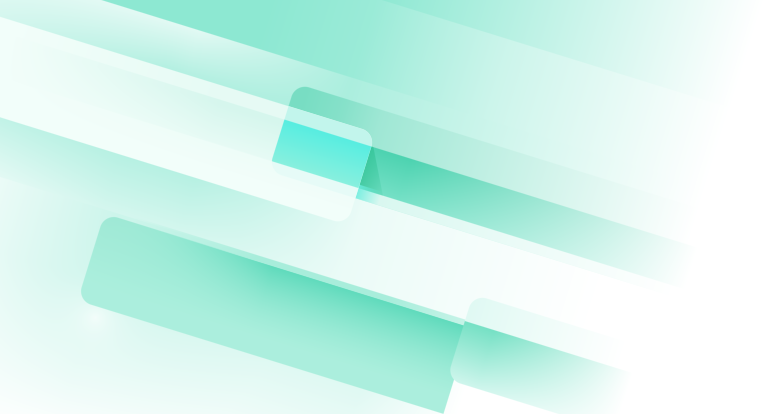
This background is drawn by a WebGL 2 fragment shader. Its source:

```glsl
#version 300 es
precision highp float;
// Slanted translucent mint strips with rounded ends, overlapping on white.
// Space is turned to run along the strips: s.x goes along them, s.y across
// (downward); each strip is a rounded box filled with soft gradients.
uniform vec2 u_resolution;
out vec4 outColor;

const vec3 WHITE = vec3(1.0);
const vec3 MINT = vec3(0.53, 0.905, 0.815);
const vec3 JADE = vec3(0.30, 0.825, 0.69);
const vec3 PALE = vec3(0.95, 0.995, 0.98);

float aa; // half width of a smoothed edge

// Coverage that turns on where d is positive.
float edge(float d) { return smoothstep(-aa, aa, d); }

// Coverage of a band between two positions.
float band(float x, float lo, float hi) { return edge(x - lo) * edge(hi - x); }

// Linear ramp from 0 at a to 1 at b.
float ramp(float a, float b, float x) { return clamp((x - a) / (b - a), 0.0, 1.0); }

// Coverage of a rounded box between two corners.
float strip(vec2 s, vec2 lo, vec2 hi) {
  const float radius = 0.14;
  vec2 q = abs(s - 0.5 * (lo + hi)) - 0.5 * (hi - lo) + radius;
  return edge(radius - length(max(q, 0.0)) - min(max(q.x, q.y), 0.0));
}

void main() {
  float unit = 4.14 / u_resolution.y;
  aa = 0.75 * unit;
  vec2 p = vec2(gl_FragCoord.x, u_resolution.y - gl_FragCoord.y) * unit;
  p.x *= 7.68 * u_resolution.y / (4.14 * u_resolution.x);
  vec2 s = mat2(0.955, -0.296, 0.296, 0.955) * p;
  float fade = ramp(7.3, 3.6, s.x);

  // Upper wash, with two slanted steps in it
  vec3 col = mix(WHITE, MINT, 0.95 * fade);
  col = mix(col, WHITE, 0.28 * edge(s.y + 1.13) * ramp(2.6, 5.0, s.x));
  float second = ramp(-0.35, 0.3, s.y) * ramp(-0.9, 1.8, s.x);
  vec3 lower = mix(WHITE, MINT, fade * (0.2 + 0.55 * second));
  lower = mix(lower, mix(WHITE, MINT, 0.7 * fade), ramp(2.0, 3.6, s.x));
  col = mix(col, lower, edge(s.y + 0.30));

  // Pale middle ground, shaded below the light strip
  vec3 ground = mix(WHITE, MINT, 0.24 * ramp(6.6, 3.0, s.x) * ramp(-0.2, 1.6, s.x));
  float shade = ramp(1.95, 1.05, s.y) * ramp(4.1, 2.4, s.x);
  ground = mix(ground, MINT, 0.52 * shade);
  col = mix(col, ground, edge(s.y - 0.84));

  // Lower ground: soft tint that clears toward the left corner
  float tint = ramp(0.3, 1.8, s.x) * ramp(5.6, 4.6, s.x) * ramp(3.9, 2.4, s.y);
  vec3 floorCol = mix(WHITE, MINT, 0.32 * tint + 0.12 * ramp(2.6, 0.6, length(p - vec2(0.5, 2.2))));
  floorCol = mix(floorCol, WHITE, 0.7 * exp(-4.0 * length(s - vec2(1.85, 2.75))));
  col = mix(col, floorCol, edge(s.y - 1.69));

  // Long green strip, starting in the middle
  float longStrip = strip(s, vec2(3.07, -0.08), vec2(12.0, 0.84));
  vec3 green = mix(WHITE, vec3(0.46, 0.865, 0.76), fade * (0.78 + 0.2 * ramp(4.0, 3.2, s.x)));
  vec3 deep = mix(JADE, vec3(0.52, 0.90, 0.81), ramp(0.3, 0.9, s.y));
  deep = mix(WHITE, deep, ramp(7.4, 4.4, s.x));
  green = mix(green, deep, edge(s.y - 0.30));
  vec3 rim = mix(WHITE, MINT, 0.34 * ramp(7.3, 4.0, s.x));
  green = mix(green, rim, edge(s.y - 0.735));
  col = mix(col, green, longStrip);

  // Dark wedge and cyan glint beside the rounded end of the light strip
  float wedge = band(s.y, 0.30, 0.735) * edge(3.72 + 0.18 * ramp(1.4, 1.95, p.y) * 0.6 - p.x);
  wedge *= edge(s.x - 3.9);
  col = mix(col, vec3(0.19, 0.76, 0.58), 0.75 * wedge * ramp(4.3, 3.95, s.x));
  float glint = band(s.y, 0.70, 0.84) * ramp(4.22, 3.98, s.x) * edge(s.x - 3.9);
  col = mix(col, vec3(0.42, 0.93, 0.87), 0.85 * glint);

  // Light strip coming from the left
  float lightStrip = strip(s, vec2(-9.0, 0.16), vec2(3.98, 1.12));
  vec3 light = mix(PALE, vec3(0.84, 0.965, 0.93), ramp(0.2, 2.4, s.x) * ramp(1.0, 0.35, s.y));
  light = mix(light, PALE, 0.55 * band(s.y, 0.0, 0.30));
  light = mix(light, PALE, 0.6 * edge(s.y - 0.735));
  col = mix(col, light, lightStrip);

  // Where both strips overlap: frosted top, cyan core, white foot
  float both = lightStrip * longStrip;
  vec3 cyan = mix(vec3(0.34, 0.93, 0.88), vec3(0.54, 0.94, 0.87), ramp(0.3, 0.75, s.y));
  vec3 core = mix(vec3(0.76, 0.96, 0.925), cyan, edge(s.y - 0.30));
  core = mix(core, vec3(0.90, 0.985, 0.97), edge(s.y - 0.735));
  col = mix(col, core, both);

  // Large lower strip, deepest along the middle of its upper edge
  float lowStrip = strip(s, vec2(1.63, 1.73), vec2(12.0, 2.64)) * edge(5.46 - s.x);
  float depth = ramp(2.45, 1.73, s.y) * ramp(1.5, 3.4, s.x);
  vec3 low = mix(vec3(0.67, 0.935, 0.865), vec3(0.37, 0.855, 0.735), depth * (0.4 + 0.6 * depth));
  low = mix(low, vec3(0.60, 0.90, 0.82), 0.6 * ramp(2.6, 1.7, s.x) * ramp(2.4, 1.73, s.y));
  col = mix(col, low, lowStrip);
  float lip = band(s.y, 1.675, 1.735) * ramp(1.9, 3.2, s.x);
  col = mix(col, mix(WHITE, vec3(0.66, 0.93, 0.86), ramp(7.0, 4.6, s.x)), lip);

  // Small strip at the lower right: faint above, green below the step
  float smallStrip = strip(s, vec2(5.39, 1.41), vec2(12.0, 2.30));
  vec3 small = mix(WHITE, vec3(0.87, 0.975, 0.95), ramp(7.0, 5.3, s.x));
  vec3 inner = mix(vec3(0.46, 0.88, 0.77), vec3(0.84, 0.97, 0.94), ramp(1.69, 2.35, s.y));
  small = mix(small, mix(WHITE, inner, ramp(7.15, 5.7, s.x)), edge(s.y - 1.69));
  col = mix(col, small, smallStrip);

  outColor = vec4(col, 1.0);
}
```
